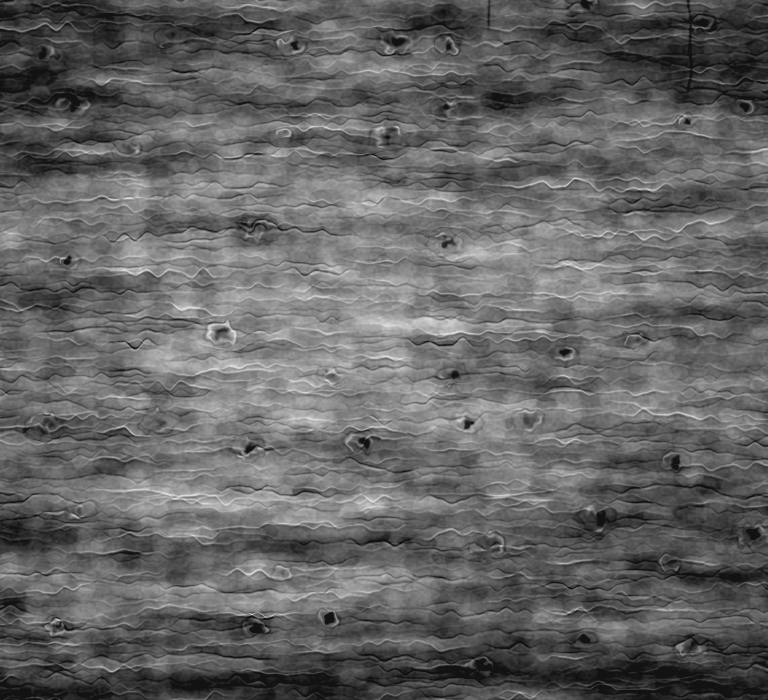
Give the GLSL for this texture, as a Shadertoy shader.

```glsl
// Weathered grey timber: horizontal wavy grain over overlapping mottled scales,
// with stretched stains, scattered knots that bend the grain, and a soft vignette.
// Each layer returns a signed tone, and the tones are added together.

float hash(vec2 p) {
    vec3 q = fract(p.xyx * vec3(0.1031, 0.1030, 0.0973));
    q += dot(q, q.yzx + 33.33);
    return fract((q.x + q.y) * q.z);
}

float noise(vec2 p) {
    vec2 i = floor(p), f = fract(p);
    f = f * f * (3.0 - 2.0 * f);
    float low = mix(hash(i), hash(i + vec2(1, 0)), f.x);
    float high = mix(hash(i + vec2(0, 1)), hash(i + vec2(1, 1)), f.x);
    return mix(low, high, f.y);
}

float fbm(vec2 p) {
    float sum = 0.0, amp = 0.5;
    for (int i = 0; i < 5; i++) {
        sum += amp * noise(p);
        p = p * 2.03 + vec2(17.3, 9.1);
        amp *= 0.5;
    }
    return sum / 0.97;
}

float bell(float d, float width) {
    return exp(-d * d / (width * width));
}

// Wavy grain lines; each breaks up and turns dark or light along its length
float grainLines(vec2 p, float rows, float waves, float width, float seed) {
    float row = floor(p.y * rows), tone = 0.0;
    for (int k = -2; k <= 2; k++) {
        float id = row + float(k);
        float lane = id * 7.31 + seed;
        float wave = 0.8 * (noise(vec2(p.x * waves, lane)) - 0.5);
        wave += 0.9 * (noise(vec2(p.x * waves * 0.2, lane + 40.0)) - 0.5);
        float d = p.y - (id + 0.5 + wave) / rows;
        float strength = 2.0 * noise(vec2(p.x * 11.0, lane + 90.0)) - 1.0;
        strength *= 0.5 + noise(vec2(p.x * 27.0, lane + 130.0));
        float relief = bell(d, width) - 0.4 * bell(d + 2.4 * width, 1.3 * width);
        float shade = smoothstep(-width, width, d) * exp(-max(d, 0.0) * rows * 2.0);
        tone += strength * (relief + 0.35 * shade);
    }
    return tone;
}

// Overlapping translucent discs with crisp scalloped rims
float scales(vec2 p, vec2 density, float soft) {
    vec2 q = p * density, cell = floor(q);
    float tone = 0.0;
    for (int y = -1; y <= 1; y++)
    for (int x = -1; x <= 1; x++) {
        vec2 id = cell + vec2(x, y);
        vec2 center = id + 0.25 + 0.5 * vec2(hash(id), hash(id + 51.7));
        float radius = mix(0.4, 0.75, hash(id + 23.1));
        float d = length(q - center) - radius;
        tone += (hash(id + 77.7) - 0.5) * smoothstep(soft, -soft, d);
        tone -= 0.2 * bell(d, soft) * (hash(id + 12.9) - 0.3);
    }
    return tone;
}

// Scattered knots: x = vertical bend of the grain, y = tone
vec2 knots(vec2 p, float density) {
    vec2 cell = floor(p * density), result = vec2(0);
    for (int y = -1; y <= 1; y++)
    for (int x = -1; x <= 1; x++) {
        vec2 id = cell + vec2(x, y);
        float present = step(0.2, hash(id + 3.3));
        vec2 center = (id + 0.12 + 0.76 * vec2(hash(id + 8.1), hash(id + 61.4))) / density;
        float size = mix(0.005, 0.0095, hash(id + 31.9));
        vec2 d = (p - center) / size;
        d += 1.5 * vec2(noise(p * 120.0), noise(p * 120.0 + 37.0)) - 0.75;
        float eye = length(d * vec2(0.6, 0.9));
        float core = smoothstep(1.2, 0.4, length(d - vec2(0.3, 0.1)));
        float broken = smoothstep(0.4, 0.8, noise(p * 70.0 + id));
        float ring = bell(eye - 1.3, 0.22) * broken;
        float rim = bell(eye - 1.8, 0.2) * noise(p * 60.0 + id + 9.0);
        float tone = 0.25 * ring - 0.13 * rim - 0.07 * bell(eye, 2.0);
        tone -= core * mix(0.05, 0.4, hash(id + 14.2));
        result += present * vec2(-d.y * size * 0.6 * bell(eye, 1.8), tone);
    }
    return result;
}

// Thin vertical split running down from the top edge
float crack(vec2 uv, float x, float bottom) {
    float sway = 0.006 * (noise(vec2(uv.y * 30.0, x * 50.0)) - 0.5);
    return bell(uv.x - x - sway, 0.0018) * smoothstep(bottom, bottom + 0.02, uv.y);
}

// Broad light: bright middle, dark upper boards and lower edge
float lighting(vec2 uv) {
    vec2 c = uv - vec2(0.47, 0.53);
    float glow = exp(-3.2 * dot(c, c));
    float ragged = 0.07 * (fbm(uv * vec2(5.0, 12.0)) - 0.5);
    float top = smoothstep(0.82, 0.89, uv.y + ragged);
    float paler = bell(uv.x - 0.42, 0.13);
    float bottom = smoothstep(0.055, 0.015, uv.y + ragged);
    return 0.225 + 0.31 * glow - top * (0.10 - 0.07 * paler) - 0.12 * bottom;
}

void mainImage(out vec4 fragColor, in vec2 fragCoord) {
    vec2 uv = fragCoord / iResolution.xy;
    vec2 p = fragCoord / iResolution.y;
    float pixel = 1.0 / iResolution.y;

    vec2 knot = knots(p, 6.8);
    vec2 g = p + vec2(0.0, knot.x + 0.010 * (fbm(p * vec2(3.0, 6.0)) - 0.5));

    // Stains and mottling
    float tone = lighting(uv);
    tone += 0.42 * (fbm(g * vec2(4.0, 22.0) + 4.0) - 0.5);
    tone += 0.20 * (noise(g * vec2(8.0, 50.0) + 20.0) - 0.5);
    tone += 0.13 * scales(g, vec2(29.0, 48.0), 0.06);
    tone += 0.09 * scales(g + 5.3, vec2(46.0, 66.0), 0.09);

    // Grain, faint upright streaks and fine tooth
    tone += 0.23 * grainLines(g, 58.0, 62.0, max(0.0014, pixel * 0.65), 3.0);
    tone += 0.19 * grainLines(g, 83.0, 76.0, max(0.0012, pixel * 0.55), 58.0);
    tone += 0.05 * (noise(p * vec2(60.0, 5.0)) - 0.5);
    tone += 0.06 * (noise(p * 260.0) - 0.5);

    // Knots and splits
    tone += knot.y - 0.2 * (crack(uv, 0.898, 0.86) + crack(uv, 0.635, 0.95));

    fragColor = vec4(vec3(clamp(tone, 0.07, 0.85)), 1.0);
}
```
